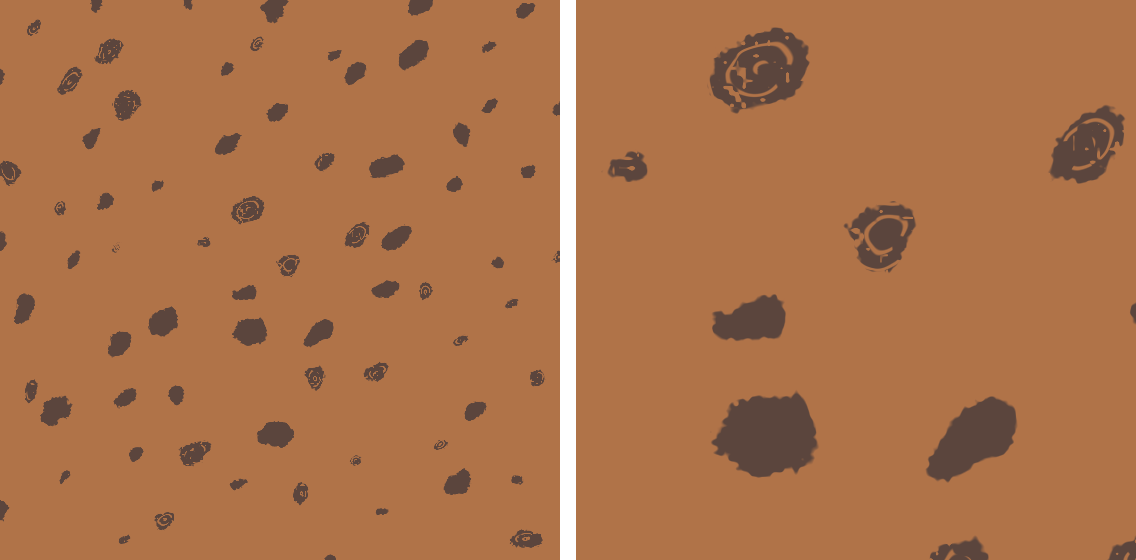
Left: the whole. Right: its middle third, enlarged.
This pattern is drawn by a three.js fragment shader. Its source:

```glsl
// Scattered dark, hand-scribbled oval flecks on a flat warm brown ground.
// A tilted jittered grid places the flecks; noise roughens their outlines
// and opens thin pen gaps and specks inside some of them.

#define GROUND vec3(0.692, 0.450, 0.282)
#define INK vec3(0.357, 0.272, 0.240)
#define GRID 8.3          // cells across the canvas
#define JITTER 0.68       // share of a cell a fleck may wander
#define MIN_LENGTH 0.0105 // half length of the smallest fleck
#define MAX_LENGTH 0.0315 // half length of the largest fleck
#define ROUGHNESS 0.0042  // depth of the ragged outline
#define GAP 0.0009        // half width of a pen gap
#define SCRIBBLED 0.42    // share of flecks with visible gaps
#define EDGE 0.001        // softness of the edges

varying vec2 vUv;

float hash(vec2 p) {
  return fract(sin(dot(p, vec2(127.1, 311.7))) * 43758.5453);
}

float noise(vec2 p) {
  vec2 i = floor(p), f = fract(p);
  f = f * f * (3.0 - 2.0 * f);
  return mix(mix(hash(i), hash(i + vec2(1.0, 0.0)), f.x),
             mix(hash(i + vec2(0.0, 1.0)), hash(i + 1.0), f.x), f.y);
}

mat2 rotation(float a) {
  return mat2(cos(a), -sin(a), sin(a), cos(a));
}

// Mostly rising to the right: flatter at the bottom, steeper at the left.
float fleckAngle(vec2 center, vec2 cell) {
  float lean = 0.25 + 0.5 * center.y + 0.55 * (1.0 - smoothstep(0.05, 0.35, center.x));
  float turned = step(0.88, hash(cell + 23.0)) * 1.1;
  return lean + turned + 0.7 * (hash(cell + 31.0) - 0.5);
}

// Ink coverage of one fleck.
float fleck(vec2 p, vec2 center, vec2 cell) {
  vec2 q = rotation(fleckAngle(center, cell)) * (p - center);
  float len = mix(MIN_LENGTH, MAX_LENGTH, pow(hash(cell + 5.0), 1.5));
  vec2 radii = len * vec2(1.0, mix(0.45, 0.82, hash(cell + 11.0)));

  // Taper one end, then measure the approximate distance to the oval.
  float taper = 0.6 * (hash(cell + 41.0) - 0.5);
  radii.y *= 1.0 - taper * clamp(q.x / radii.x, -1.0, 1.0);
  float k = length(q / radii);
  float d = k * (k - 1.0) / max(length(q / (radii * radii)), 0.001);
  d += 0.5 * radii.y * (noise(p * 75.0) - 0.5);
  d += ROUGHNESS * (noise(p * 310.0) - 0.5);
  float ink = 1.0 - smoothstep(-EDGE, EDGE, d);

  // Broken rings left open by the pen, and small specks.
  float scribbled = step(hash(cell + 53.0), SCRIBBLED);
  float ring = 0.5 * radii.y * abs(fract(2.0 * k + 0.4 * noise(p * 90.0)) - 0.5);
  float broken = smoothstep(0.5, 0.56, noise(p * 85.0 + 17.0));
  float gaps = broken * (1.0 - smoothstep(GAP - 0.5 * EDGE, GAP + 0.5 * EDGE, ring));
  float specks = smoothstep(0.8, 0.88, noise(p * 270.0 + 7.0));
  return ink * (1.0 - scribbled * max(gaps, specks));
}

void main() {
  mat2 tilt = rotation(0.37);
  vec2 home = floor(tilt * vUv * GRID);
  float ink = 0.0;
  for (int y = -1; y <= 1; y++) {
    for (int x = -1; x <= 1; x++) {
      vec2 cell = home + vec2(float(x), float(y));
      vec2 offset = JITTER * (vec2(hash(cell), hash(cell + 71.0)) - 0.5);
      // A row vector times a rotation applies its inverse.
      vec2 center = (cell + 0.5 + offset) * tilt / GRID;
      ink = max(ink, fleck(vUv, center, cell));
    }
  }
  gl_FragColor = vec4(mix(GROUND, INK, ink), 1.0);
}
```
